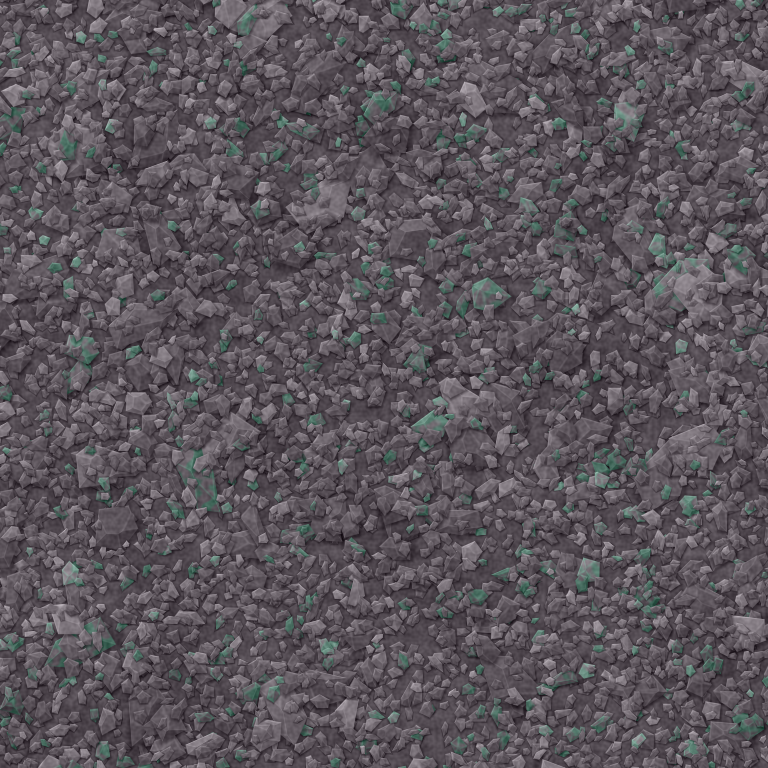
A WebGL 1 fragment shader for this texture:

```glsl
precision highp float;
// Crushed purple-grey rock: overlapping faceted chips with patchy green mineral stains.

uniform vec2 u_resolution;

const float TAU = 6.2831853;
const float SIDES = 5.0;
const vec2 LIGHT = vec2(-0.45, 0.89);
const vec3 ROCK_TINT = vec3(0.018, -0.014, 0.014);
const vec3 MINERAL_TINT = vec3(-0.09, 0.055, 0.005);

vec2 hash2(vec2 p) {
  vec3 q = fract(p.xyx * vec3(0.1031, 0.1030, 0.0973));
  q += dot(q, q.yzx + 33.33);
  return fract((q.xx + q.yz) * q.zy);
}

float cornerSlope(vec2 corner, vec2 offset) {
  float angle = TAU * hash2(corner + 71.0).x;
  return dot(vec2(cos(angle), sin(angle)), offset);
}

// Gradient noise, roughly -0.7 to 0.7.
float gradientNoise(vec2 p) {
  vec2 cell = floor(p);
  vec2 f = fract(p);
  vec2 blend = f * f * f * (f * (f * 6.0 - 15.0) + 10.0);
  vec2 e = vec2(1.0, 0.0);
  float low = mix(cornerSlope(cell, f), cornerSlope(cell + e, f - e), blend.x);
  float high = mix(cornerSlope(cell + e.yx, f - e.yx), cornerSlope(cell + 1.0, f - 1.0), blend.x);
  return mix(low, high, blend.y);
}

mat2 rotation(float angle) {
  float c = cos(angle);
  float s = sin(angle);
  return mat2(c, s, -s, c);
}

// Irregular cut stone: x = edge distance, y = facet lighting, z = ridge line.
vec3 cutStone(vec2 q, float seed, float radius, vec2 light, float blur) {
  vec2 tilt = (hash2(vec2(seed, 19.0)) - 0.5) * 0.9;
  float height = radius * 0.38 + dot(tilt, q);
  float facing = -dot(tilt, light);
  float nextHeight = 10.0;
  float edge = -10.0;
  for (float i = 0.0; i < SIDES; i++) {
    vec2 rnd = hash2(vec2(seed, i));
    float angle = TAU * (i + 0.55 * rnd.x) / SIDES;
    vec2 outward = vec2(cos(angle), sin(angle));
    float side = dot(q, outward) - radius * mix(0.65, 1.1, rnd.y);
    float slope = mix(0.4, 1.2, fract(rnd.y * 7.3));
    float plane = -side * slope;
    edge = max(edge, side);
    facing = mix(facing, dot(outward, light) * slope, smoothstep(-blur, blur, height - plane));
    nextHeight = min(nextHeight, max(height, plane));
    height = min(height, plane);
  }
  float ridge = 1.0 - smoothstep(0.0, blur * 1.3, nextHeight - height);
  return vec3(edge, facing, ridge);
}

// Paints one size of stones over the scene: x = brightness, y = mineral amount.
vec2 paintStones(vec2 scene, vec2 p, float cells, float density, float stain, float pixel) {
  vec2 grid = p * cells;
  float blur = pixel * cells;
  for (float y = -1.0; y <= 1.0; y++) {
    for (float x = -1.0; x <= 1.0; x++) {
      vec2 cell = floor(grid) + vec2(x, y);
      vec2 key = cell + cells * 7.0;
      vec2 place = hash2(key);
      vec2 kind = hash2(key + 131.0);
      vec2 form = hash2(key + 277.0);
      vec2 offset = grid - cell - place;
      if (kind.x > density || dot(offset, offset) > 1.0) continue;

      mat2 turn = rotation(TAU * form.x);
      float stretch = mix(1.0, 1.4, form.y);
      vec2 q = turn * offset * vec2(1.0 / stretch, stretch);
      float radius = mix(0.25, 0.4, kind.y);
      vec3 stone = cutStone(q, floor(place.x * 900.0), radius, turn * LIGHT, blur);

      // Contact shadow, deepest on the side away from the light.
      float away = 0.55 - 0.45 * dot(offset, LIGHT) / (length(offset) + 0.001);
      scene.x *= 1.0 - 0.42 * away * (1.0 - smoothstep(0.0, 0.13, stone.x));

      // Facets, pale ridges and a worn rim on the lit side.
      float pale = fract(place.y * 13.7);
      float rim = smoothstep(-1.8 * blur, -0.4 * blur, stone.x);
      float tone = 0.325 + 0.17 * pale * pale * pale + 0.09 * stone.y;
      tone += 0.055 * stone.z + 0.10 * rim * smoothstep(-0.1, 0.8, stone.y);

      float stained = step(fract(place.x * 23.1), 0.12);
      float mineral = stained * clamp(stain + 0.5 * stone.z + 0.4 * rim, 0.0, 1.0);
      float cover = 1.0 - smoothstep(-0.7 * blur, 0.7 * blur, stone.x);
      scene = mix(scene, vec2(tone, mineral), cover);
    }
  }
  return scene;
}

void main() {
  float pixel = 1.0 / min(u_resolution.x, u_resolution.y);
  vec2 p = gl_FragCoord.xy * pixel;
  float stain = smoothstep(-0.1, 0.25, gradientNoise(p * 65.0));

  // Dusty bed, then buried chips, large rocks and loose grit.
  vec2 scene = vec2(0.30 + 0.08 * gradientNoise(p * 48.0), 0.0);
  scene = paintStones(scene, p, 47.0, 0.85, stain, pixel);
  scene = paintStones(scene, p, 33.0, 0.65, stain, pixel);
  scene = paintStones(scene, p, 11.0, 0.50, stain, pixel);
  scene = paintStones(scene, p, 19.0, 0.42, stain, pixel);
  scene = paintStones(scene, p, 29.0, 0.48, stain, pixel);
  scene = paintStones(scene, p, 41.0, 0.45, stain, pixel);
  scene = paintStones(scene, p, 56.0, 0.38, stain, pixel);

  // Mineral grain and broad drifts of dust.
  float grain = 0.07 * gradientNoise(p * 210.0) + 0.06 * gradientNoise(p * 95.0 + 40.0);
  float value = scene.x + grain + 0.05 * gradientNoise(p * 7.0 + 9.0);
  gl_FragColor = vec4(value + mix(ROCK_TINT, MINERAL_TINT, scene.y), 1.0);
}
```
